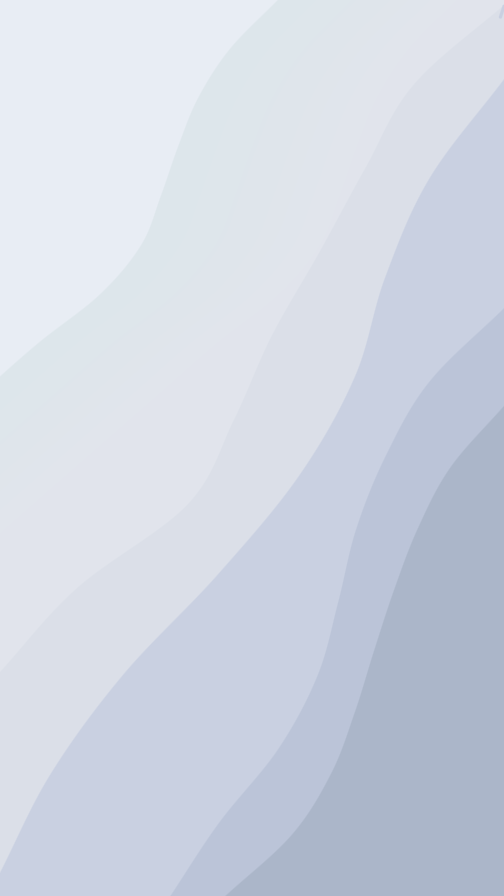
Write a WebGL 2 fragment shader that draws this background.

```glsl
#version 300 es
precision highp float;
// Layered diagonal waves in pale blue-grey, darkening toward the lower right.

#define SKY_COLOR   vec3(0.910, 0.929, 0.957)
#define MIST_COLOR  vec3(0.867, 0.902, 0.922)
#define HAZE_COLOR  vec3(0.882, 0.896, 0.924)
#define PEARL_COLOR vec3(0.857, 0.873, 0.910)
#define LILAC_COLOR vec3(0.788, 0.816, 0.882)
#define BLUE_COLOR  vec3(0.733, 0.769, 0.847)
#define SLATE_COLOR vec3(0.671, 0.714, 0.788)
#define MIST_SPREAD 0.38

uniform vec2 u_resolution;
out vec4 fragColor;

const int LAST = 8;

// Cubic through evenly spaced edge positions, extended straight past its ends.
float curve(float knots[9], float t) {
  float inside = clamp(t, 0.0, float(LAST));
  int i = min(int(inside), LAST - 1);
  float f = inside - float(i);
  float b = knots[i];
  float c = knots[i + 1];
  float a = i > 0 ? knots[i - 1] : 2.0 * b - c;
  float d = i < LAST - 1 ? knots[i + 2] : 2.0 * c - b;
  float bend = (2.0 * a - 5.0 * b + 4.0 * c - d) + f * (3.0 * (b - c) + d - a);
  return b + 0.5 * f * (c - a + f * bend) + (t - inside) * (c - b);
}

// Signed horizontal distance to a wave edge spanning top..bottom, positive on its right.
float waveDistance(vec2 p, float top, float bottom, float knots[9]) {
  float t = (1.0 - p.y - top) / (bottom - top) * float(LAST);
  return p.x - curve(knots, t);
}

// Smooth coverage, one pixel wide, of the positive side.
float coverage(float dist) {
  return clamp(0.5 + dist / max(fwidth(dist), 1e-5), 0.0, 1.0);
}

float segmentDistance(vec2 p, vec2 a, vec2 b) {
  vec2 ab = b - a;
  return length(p - a - ab * clamp(dot(p - a, ab) / dot(ab, ab), 0.0, 1.0));
}

void main() {
  vec2 uv = gl_FragCoord.xy / u_resolution;

  // Wave edges, from the upper left to the lower right
  float mist = waveDistance(uv, 0.0, 0.4375,
    float[9](0.551, 0.456, 0.393, 0.353, 0.319, 0.280, 0.199, 0.076, -0.035));
  float pearl = waveDistance(uv, 0.0, 0.75,
    float[9](1.012, 0.822, 0.725, 0.634, 0.539, 0.464, 0.373, 0.153, 0.0));
  float lilac = waveDistance(uv, 0.0885, 0.974,
    float[9](1.0, 0.852, 0.764, 0.704, 0.593, 0.431, 0.245, 0.101, 0.0));
  float blue = waveDistance(uv, 0.344, 1.0,
    float[9](1.0, 0.852, 0.766, 0.707, 0.671, 0.630, 0.552, 0.435, 0.338));
  float slate = waveDistance(uv, 0.453, 1.0,
    float[9](1.0, 0.894, 0.829, 0.782, 0.742, 0.704, 0.657, 0.579, 0.447));

  // Flat layers over a softly graded mist band
  vec3 mistBand = mix(MIST_COLOR, HAZE_COLOR, smoothstep(0.0, MIST_SPREAD, mist));
  vec3 color = mix(SKY_COLOR, mistBand, coverage(mist));
  color = mix(color, PEARL_COLOR, coverage(pearl));
  color = mix(color, LILAC_COLOR, coverage(lilac));
  color = mix(color, BLUE_COLOR, coverage(blue));
  color = mix(color, SLATE_COLOR, coverage(slate));

  // Small sliver in the upper right corner
  vec2 p = gl_FragCoord.xy / u_resolution.y;
  float right = u_resolution.x / u_resolution.y;
  float sliver = segmentDistance(p, vec2(right - 0.004, 0.981), vec2(right, 0.993));
  color = mix(color, LILAC_COLOR, coverage(0.0018 - sliver));

  fragColor = vec4(color, 1.0);
}
```
